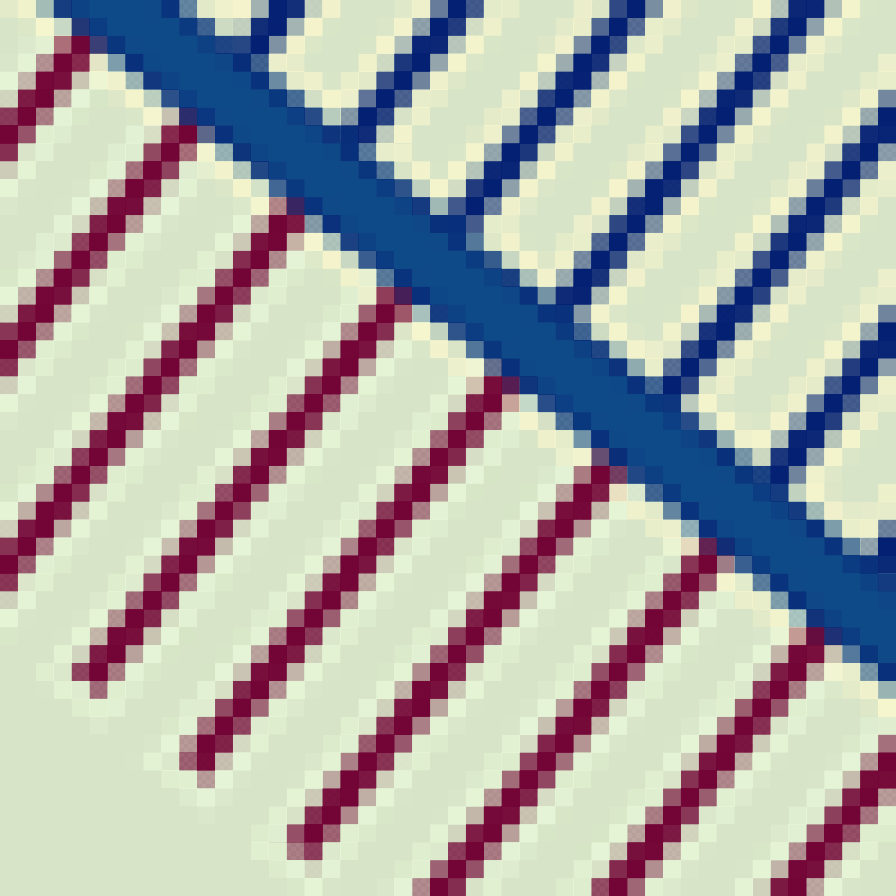
Write a WebGL 2 fragment shader that draws this pattern.

```glsl
#version 300 es
precision highp float;
// A slanted blue band with navy stripes on its upper side and wine-red
// stripes on its lower side, drawn as coarse square cells. Distances in a
// rotated frame give soft coverage, and rings around them give pale halos.

#define CELLS 50.0          // cells across the canvas
#define TILT 0.6807         // slope of the band in radians
#define BAND_POS 0.0768     // offset of the band from the top left corner
#define BAND_HALF 0.0490
#define PERIOD 0.1508       // spacing of the stripes
#define PHASE 0.5550        // position of one stripe along the band
#define STRIPE_HALF 0.0176
#define RED_END -0.5300     // where the red stripes stop
#define SOFT 0.0125         // half width of a soft edge
#define HALO_DIST 0.0200
#define HALO_WIDTH 0.0095
#define DITHER 0.10

uniform vec2 u_resolution;
out vec4 fragColor;

const vec3 PAPER = vec3(0.843, 0.894, 0.780);
const vec3 CREAM = vec3(0.975, 0.965, 0.805);
const vec3 MINT  = vec3(0.915, 0.975, 0.855);
const vec3 WINE  = vec3(0.450, 0.015, 0.210);
const vec3 BLUE  = vec3(0.060, 0.290, 0.535);
const vec3 NAVY  = vec3(0.015, 0.125, 0.450);

float hash(vec2 p) {
    return fract(sin(dot(p, vec2(127.1, 311.7))) * 43758.5453);
}

float coverage(float d) {
    return 1.0 - smoothstep(-SOFT, SOFT, d);
}

// Soft ring at a given signed distance from an edge
float ring(float d, float centre) {
    float t = (d - centre) / HALO_WIDTH;
    return exp(-t * t);
}

// Snap to cell centres, with a one-pixel blend at the cell borders
vec2 snapToCells(vec2 g, float pixel) {
    vec2 s = g - 0.5;
    return floor(s) + 0.5 + clamp((fract(s) - 0.5) / pixel + 0.5, 0.0, 1.0);
}

void main() {
    float size = min(u_resolution.x, u_resolution.y);
    vec2 grid = gl_FragCoord.xy / size * CELLS;
    vec2 p = snapToCells(grid, CELLS / size) / CELLS;

    // Frame: along the band, and across it towards the upper right
    float c = cos(TILT), s = sin(TILT);
    float drop = 1.0 - p.y;
    float along = p.x * c + drop * s;
    float across = p.x * s - drop * c;

    // Signed distances
    float side = across - BAND_POS;
    float band = abs(side) - BAND_HALF;
    float repeated = mod(along - PHASE + 0.5 * PERIOD, PERIOD) - 0.5 * PERIOD;
    float stripe = abs(repeated) - STRIPE_HALF;
    float red = max(stripe, max(side, RED_END - across));
    float navy = max(stripe, -side);
    float blue = min(band, navy);

    // Halos on the ground
    vec3 col = PAPER;
    col = mix(col, MINT, 0.80 * ring(red, HALO_DIST));
    col = mix(col, CREAM, 0.85 * ring(blue, HALO_DIST));

    // Stripes, then the band with its darker rims
    float redCover = coverage(red);
    float navyCover = coverage(navy);
    float bandCover = coverage(band);
    col = mix(col, WINE, redCover);
    col = mix(col, NAVY, navyCover);
    vec3 bandCol = mix(BLUE, NAVY, 0.65 * ring(band, -0.5 * HALO_DIST));
    col = mix(col, bandCol, bandCover);

    // Fine checks in some of the half-covered cells
    float cover = max(redCover, max(navyCover, bandCover));
    vec2 dotCell = floor(grid * 4.0);
    float check = mod(dotCell.x + dotCell.y, 2.0) - 0.5;
    float chosen = step(0.5, hash(floor(grid)));
    col += DITHER * check * chosen * cover * (1.0 - cover);

    fragColor = vec4(clamp(col, 0.0, 1.0), 1.0);
}
```
